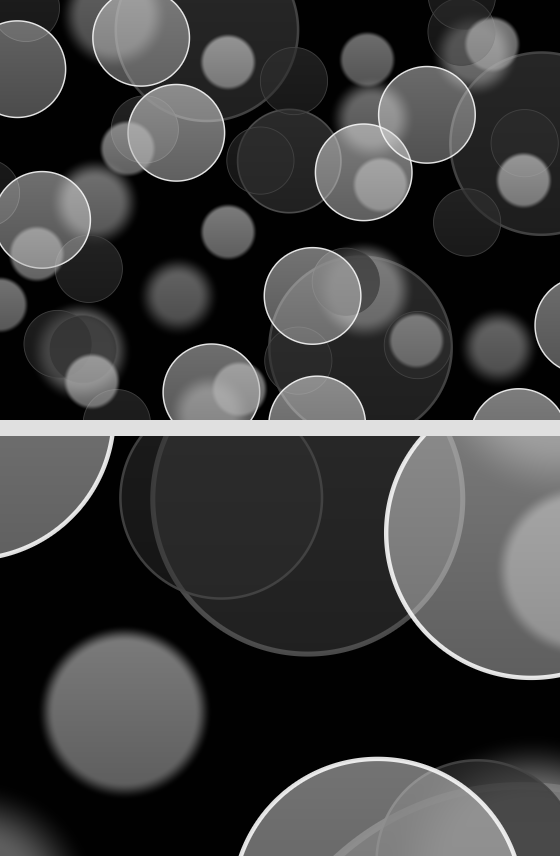
Top: the whole. Bottom: its middle third, enlarged.
A WebGL 1 fragment shader for this background:

```glsl
precision highp float;

uniform vec2 u_resolution;

struct Style {
    float radius, spread, blur;   // spread: relative size variation
    float gray, alpha;            // fill
    float rimGray, rimWidth;
};

vec2 hash2(float n) {
    vec3 q = fract(n * vec3(0.1031, 0.1030, 0.0973));
    q += dot(q, q.yzx + 33.33);
    return fract((q.xx + q.yz) * q.zy);
}

// Blends one translucent disc with an outline over the shade below
float paintDisc(float shade, vec2 offset, float radius, float alpha, Style s) {
    float pixel = 1.0 / u_resolution.y;
    float dist = length(offset) - radius;
    float blur = max(s.blur, 0.7 * pixel);
    float cover = 1.0 - smoothstep(-blur, blur, dist);
    float lighting = 1.0 + 0.14 * clamp(offset.y / radius, -1.0, 1.0);
    shade = mix(shade, s.gray, cover * alpha * lighting);

    float rim = clamp((0.5 * s.rimWidth - abs(dist)) / pixel + 0.5,
                      0.0, min(1.0, s.rimWidth / pixel));
    return mix(shade, s.rimGray, 0.9 * rim);
}

// Scatters discs evenly with a jittered low-discrepancy sequence
float paintLayer(float shade, vec2 p, vec2 start, float count, Style s) {
    vec2 canvas = vec2(u_resolution.x / u_resolution.y, 1.0);
    for (int i = 0; i < 16; i++) {
        float n = float(i);
        if (n >= count) break;
        vec2 jitter = hash2(n * 7.3 + start.x * 91.0 + start.y * 37.0);
        vec2 look = hash2(n * 5.7 + start.x * 53.0 + 211.0);
        vec2 cell = fract(start + n * vec2(0.2451, 0.4302) + 0.18 * (jitter - 0.5));
        float radius = s.radius * (1.0 + s.spread * (look.x - 0.5));
        vec2 center = mix(vec2(-0.5 * radius), canvas + 0.5 * radius, cell);
        float alpha = s.alpha * mix(0.82, 1.18, look.y);
        shade = paintDisc(shade, p - center, radius, alpha, s);
    }
    return shade;
}

void main() {
    vec2 p = gl_FragCoord.xy / u_resolution.y;
    float shade = 0.005;

    // Large dark lenses
    shade = paintLayer(shade, p, vec2(0.36, 0.80), 3.0,
        Style(0.217, 0.0, 0.0, 0.20, 0.65, 0.28, 0.006));
    shade = paintLayer(shade, p, vec2(0.58, 0.62), 1.0,
        Style(0.123, 0.0, 0.0, 0.22, 0.65, 0.32, 0.004));

    // Far out-of-focus glows
    shade = paintLayer(shade, p, vec2(0.17, 0.83), 9.0,
        Style(0.088, 0.4, 0.026, 0.60, 0.62, 0.0, 0.0));

    // Thin dark circles
    shade = paintLayer(shade, p, vec2(0.06, 0.55), 16.0,
        Style(0.080, 0.0, 0.0, 0.18, 0.55, 0.27, 0.002));

    // Bright discs with white outlines
    shade = paintLayer(shade, p, vec2(0.09, 0.74), 11.0,
        Style(0.115, 0.0, 0.0, 0.85, 0.45, 0.97, 0.0035));

    // Small, slightly soft discs
    shade = paintLayer(shade, p, vec2(0.69, 0.78), 12.0,
        Style(0.0625, 0.0, 0.007, 0.72, 0.57, 0.0, 0.0));

    gl_FragColor = vec4(vec3(shade), 1.0);
}
```
